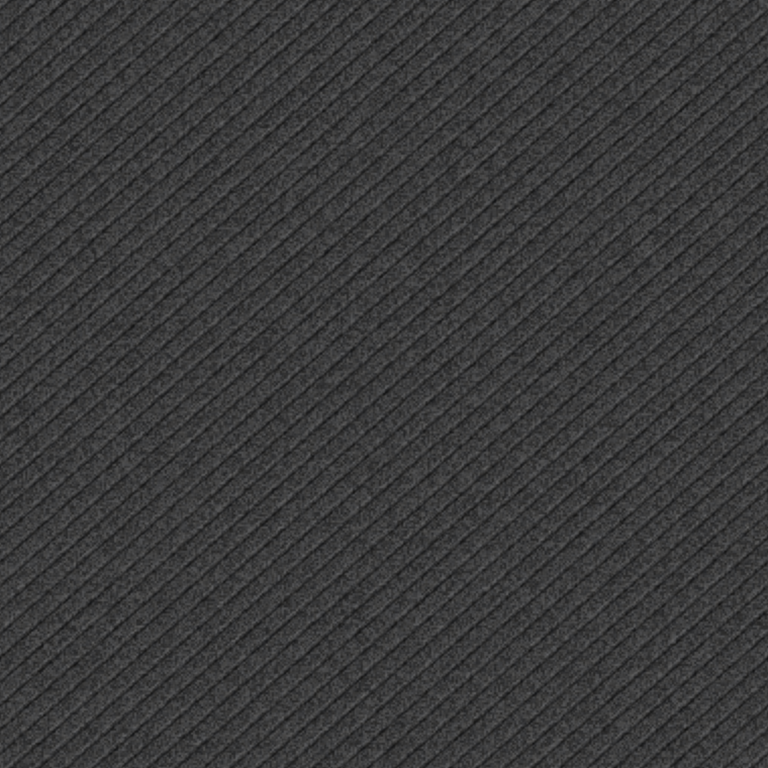
Write a Shadertoy shader that draws this pattern.

```glsl
const vec2 RIB_COUNT = vec2(28.0, 32.0);   // ribs across and down
const float GROOVE_POS = 0.43;             // positions and widths in rib periods
const float GROOVE_WIDTH = 0.085;
const float RIDGE_POS = 0.22;
const float RIDGE_WIDTH = 0.085;
const float WOBBLE = 0.04;
const float GROOVE_DEPTH = 0.085;
const float RIDGE_HEIGHT = 0.050;
const float GRAIN_CELLS = 256.0;
const float GRAIN_AMOUNT = 0.070;
const float FIBRE_CELLS = 380.0;
const float FIBRE_AMOUNT = 0.125;
const float WEAR_CELLS = 160.0;
const float TINT_AMOUNT = 0.012;
const vec3 CLOTH = vec3(0.233, 0.233, 0.235);

// Integer hash of a lattice point, 0 to 1
float hash(vec2 cell, uint seed) {
    uvec2 p = uvec2(cell);
    uint h = p.x * 1597u + p.y * 51749u + seed * 7919u;
    h = h * 747796405u + 2891336453u;
    h = ((h >> ((h >> 28u) + 4u)) ^ h) * 277803737u;
    h = (h >> 22u) ^ h;
    return float(h & 65535u) / 65535.0;
}

// Value noise that wraps over the canvas, centred on zero
float wrapNoise(vec2 uv, float cells, uint seed) {
    vec2 p = uv * cells;
    vec2 i = floor(p);
    vec2 f = smoothstep(0.0, 1.0, p - i);
    vec2 a = mod(i, cells);
    vec2 b = mod(i + 1.0, cells);
    float low = mix(hash(a, seed), hash(vec2(b.x, a.y), seed), f.x);
    float high = mix(hash(vec2(a.x, b.y), seed), hash(b, seed), f.x);
    return mix(low, high, f.y) - 0.5;
}

// Soft line at a given position within the rib period
float softLine(float phase, float position, float width) {
    float d = fract(phase - position + 0.5) - 0.5;
    return exp(-d * d / (width * width));
}

void mainImage(out vec4 fragColor, in vec2 fragCoord) {
    vec2 uv = fragCoord / iResolution.xy;

    // Diagonal ribs with slightly uneven edges
    float phase = uv.x * RIB_COUNT.x - uv.y * RIB_COUNT.y;
    phase += WOBBLE * wrapNoise(uv, WEAR_CELLS, 1u);
    float groove = softLine(phase, GROOVE_POS, GROOVE_WIDTH);
    float ridge = softLine(phase, RIDGE_POS, RIDGE_WIDTH);

    // Wear fades each line along its length
    float grooveWear = 1.0 + 0.6 * wrapNoise(uv, WEAR_CELLS, 2u);
    float ridgeWear = 1.0 + 0.6 * wrapNoise(uv, WEAR_CELLS, 3u);

    // Two scales of grain and a faint cool or warm cast
    float grain = GRAIN_AMOUNT * wrapNoise(uv, GRAIN_CELLS, 4u)
                + FIBRE_AMOUNT * wrapNoise(uv, FIBRE_CELLS, 6u);
    float tint = wrapNoise(uv, GRAIN_CELLS, 5u);

    vec3 color = CLOTH + grain * (1.0 - 0.3 * groove);
    color += RIDGE_HEIGHT * ridge * ridgeWear - GROOVE_DEPTH * groove * grooveWear;
    color += TINT_AMOUNT * tint * vec3(-0.5, 0.0, 1.0);
    fragColor = vec4(clamp(color, 0.0, 1.0), 1.0);
}
```
